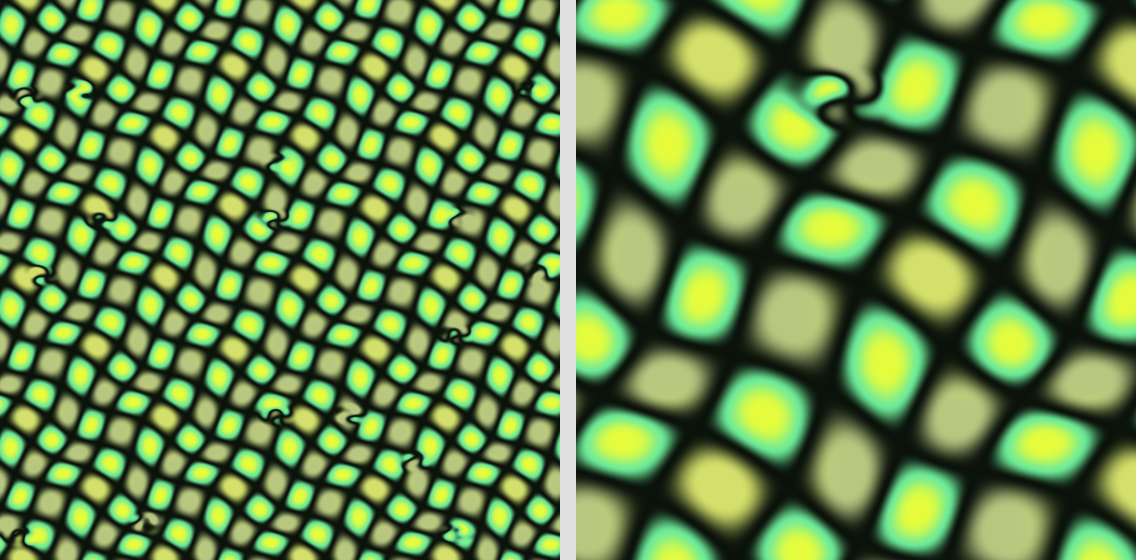
Left: the whole. Right: its middle third, enlarged.
Give the GLSL for this pattern, as a WebGL 1 fragment shader.

```glsl
precision highp float;
// Warped checker of glowing teal-lime and olive scales divided by soft dark seams.

uniform vec2 u_resolution;

const float TAU = 6.2831853;

float hash(vec2 p) {
  return fract(sin(dot(p, vec2(127.1, 311.7))) * 4375.85);
}

float valueNoise(vec2 p) {
  vec2 i = floor(p), f = fract(p);
  f = f * f * (3.0 - 2.0 * f);
  return mix(mix(hash(i), hash(i + vec2(1, 0)), f.x),
             mix(hash(i + vec2(0, 1)), hash(i + vec2(1, 1)), f.x), f.y);
}

// Phases of the two diagonal waves, four periods across the canvas
vec2 diagonalPhase(vec2 p) {
  return TAU * 4.0 * vec2(p.x + p.y, p.x - p.y);
}

// Periodic displacement that makes some scales large and others small
vec2 waveOffset(vec2 p) {
  vec2 phase = diagonalPhase(p);
  vec2 c = cos(phase), s = sin(phase);
  return vec2(0.0043 * c.x - 0.0016 * s.x - 0.0023 * c.y - 0.0008 * s.y,
              0.0065 * s.x - 0.0009 * c.x - 0.0050 * c.y - 0.0043 * s.y);
}

// Sparse local kinks that break the regular order
vec2 kinkOffset(vec2 p) {
  vec2 cell = floor(p * 9.0);
  vec2 center = 0.3 + 0.4 * vec2(hash(cell + 3.7), hash(cell + 8.1));
  vec2 d = fract(p * 9.0) - center;
  float present = step(0.82, hash(cell + 21.3));
  float bump = smoothstep(0.27, 0.05, length(d * vec2(0.8, 1.3)));
  return present * bump * 0.02 * vec2(sin(d.y * 14.0), cos(d.x * 12.0));
}

void main() {
  vec2 p = gl_FragCoord.xy / u_resolution.y;
  p.y = 1.0 - p.y;

  // Slow drift and kinks
  vec2 drift = vec2(valueNoise(p * 5.0), valueNoise(p * 5.0 + 40.0)) - 0.5;
  vec2 q = p - vec2(0.515, 0.553) + 0.008 * drift + kinkOffset(p);

  // Invert the wave displacement by fixed-point steps
  vec2 flat_p = q;
  for (int i = 0; i < 4; i++) flat_p = q - waveOffset(flat_p);

  // Signed checker: positive in teal scales, negative in olive ones
  vec2 axes = 4.0 * TAU * vec2(2.0 * flat_p.x + flat_p.y, 2.0 * flat_p.y - flat_p.x);
  float checker = cos(axes.x) * cos(axes.y);
  float height = abs(checker);

  // Teal rim rising to a lime core
  vec3 seam = vec3(0.04, 0.07, 0.04);
  vec3 teal = mix(seam, vec3(0.43, 0.92, 0.60), smoothstep(0.02, 0.50, height));
  teal = mix(teal, vec3(0.90, 0.99, 0.24), smoothstep(0.42, 0.98, height));

  // Olive scales, one in five warmer
  vec2 tint = cos(diagonalPhase(flat_p) + TAU * vec2(0.1, -0.3));
  float warmth = smoothstep(-0.6, 2.0, tint.x + tint.y);
  vec3 oliveCore = mix(vec3(0.72, 0.78, 0.50), vec3(0.83, 0.88, 0.42), warmth);
  vec3 olive = mix(seam, oliveCore, smoothstep(-0.02, 0.80, height));

  gl_FragColor = vec4(mix(olive, teal, smoothstep(-0.03, 0.03, checker)), 1.0);
}
```
